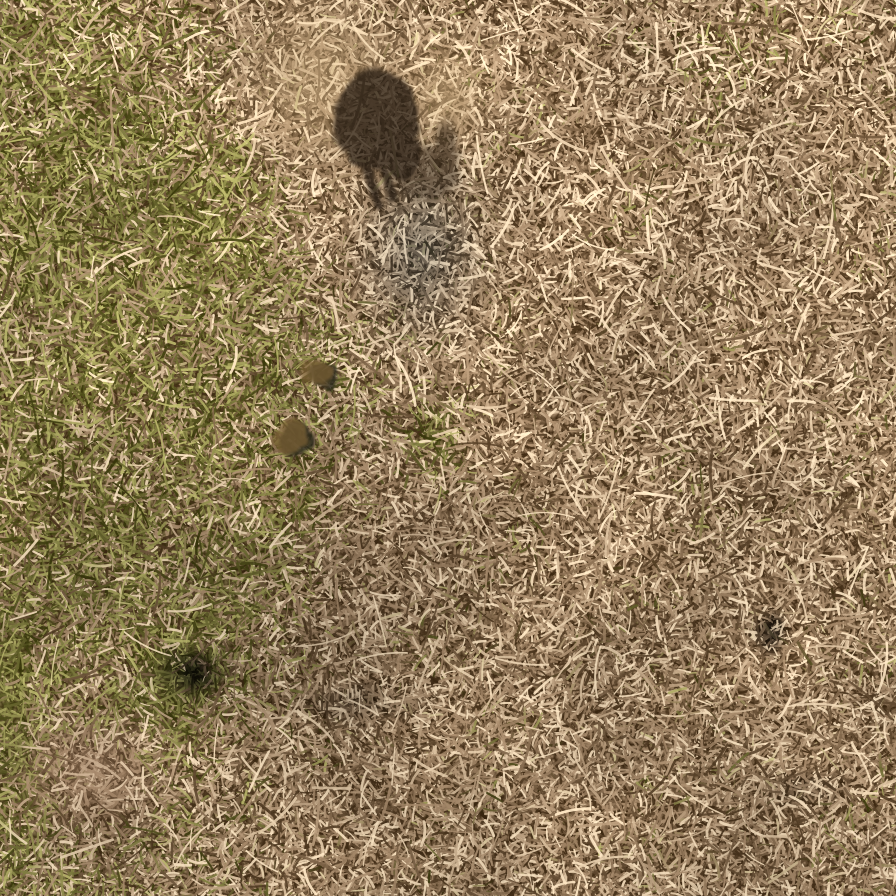
Give the GLSL for this texture, as a three.js fragment shader.

```glsl
varying vec2 vUv;

vec4 hash(vec2 p) {
  vec4 q = fract(p.xyxy * vec4(0.1031, 0.1030, 0.0973, 0.1099));
  q += dot(q, q.wzxy + 33.33);
  return fract((q.xxyz + q.yzzw) * q.zywx);
}

// Soft patch around a centre
float blotch(vec2 p, vec2 centre, vec2 radius) {
  vec2 d = (p - centre) / radius;
  return exp(-dot(d, d));
}

// Approximate signed distance to an ellipse
float ellipse(vec2 p, vec2 centre, vec2 radius) {
  return (length((p - centre) / radius) - 1.0) * min(radius.x, radius.y);
}

float segment(vec2 p, vec2 a, vec2 b) {
  vec2 d = b - a;
  return length(p - a - d * clamp(dot(p - a, d) / dot(d, d), 0.0, 1.0));
}

float waves(vec2 p) {
  float sum = 0.0, amp = 0.55;
  for (int i = 0; i < 3; i++) {
    sum += amp * sin(p.x + 1.4 * sin(p.y));
    p = mat2(1.5, 1.1, -1.1, 1.5) * p + 2.7;
    amp *= 0.6;
  }
  return sum;
}

// Distance to the nearest scattered point of four cells
float cellular(vec2 p) {
  vec2 cell = floor(p - 0.5);
  float nearest = 1.0;
  for (int i = 0; i < 4; i++) {
    vec2 id = cell + vec2(mod(float(i), 2.0), floor(float(i) * 0.5));
    nearest = min(nearest, length(id + 0.2 + 0.6 * hash(id).xy - p));
  }
  return nearest;
}

// Share of living grass at a place
float greenness(vec2 p) {
  float edge = 0.34 + 0.08 * sin(p.y * 6.0 - 1.6) + 0.04 * waves(p * 14.0);
  float g = (0.36 + 0.2 * smoothstep(0.1, 0.4, p.y)) * (1.0 - smoothstep(edge - 0.18, edge + 0.1, p.x));
  g += 0.2 * blotch(p, vec2(0.16, 0.75), vec2(0.15, 0.13));
  g += 0.5 * blotch(p, vec2(0.20, 0.23), vec2(0.05, 0.07));
  g += 0.5 * blotch(p, vec2(0.01, 0.18), vec2(0.04, 0.12));
  g += 0.5 * blotch(p, vec2(0.49, 0.52), vec2(0.03, 0.04));
  g += 0.2 * blotch(p, vec2(0.83, 0.95), vec2(0.07, 0.06));
  g -= 0.5 * blotch(p, vec2(0.10, 0.14), vec2(0.07, 0.06));
  g -= 0.5 * blotch(p, vec2(0.32, 0.92), vec2(0.06, 0.10));
  return clamp(g + 0.1 * waves(p * 27.0), 0.0, 1.0);
}

vec3 straw(float tone) {
  vec3 c = mix(vec3(0.27, 0.20, 0.09), vec3(0.63, 0.53, 0.39), smoothstep(0.0, 0.5, tone));
  return mix(c, vec3(0.90, 0.82, 0.67), smoothstep(0.5, 1.0, tone));
}

vec3 leaf(float tone) {
  return mix(vec3(0.26, 0.25, 0.07), vec3(0.70, 0.68, 0.40), tone);
}

// One scattered layer of curved blades, painted over the colour
vec3 blades(vec3 col, vec2 p, float green, float layer) {
  float scale = mix(105.0, 20.0, layer * layer), turn = layer * 5.0;
  vec2 q = mat2(cos(turn), sin(turn), -sin(turn), cos(turn)) * p * scale + 150.0 + layer * 91.0;
  vec2 cell = floor(q - 0.5);
  for (int i = 0; i < 4; i++) {
    vec2 id = cell + vec2(mod(float(i), 2.0), floor(float(i) * 0.5));
    vec4 h = hash(id), k = hash(id + 37.3);
    vec2 d = q - id - 0.25 - 0.5 * h.xy;
    vec2 dir = vec2(cos(6.283 * h.z), sin(6.283 * h.z));
    float along = dot(d, dir);
    float across = dot(d, vec2(-dir.y, dir.x)) + (k.x - 0.5) * 0.6 * along * along;
    float dist = length(vec2(max(abs(along) - 0.35 - 0.3 * k.y, 0.0), across)) / scale;
    float width = 0.0006 + 0.0009 * k.z;
    float cover = 1.0 - smoothstep(width - 0.0006, width + 0.0008, dist);
    vec3 c = mix(straw(h.w * 0.9 + layer * 0.15), leaf(h.w), smoothstep(k.w - 0.06, k.w + 0.06, green));
    col = mix(col, c, cover * 0.88);
  }
  return col;
}

// Flat stone with a dark rim on its right
vec3 stone(vec3 col, vec2 p, vec2 centre, float size) {
  float rim = ellipse(p, centre + vec2(0.4, -0.15) * size, size * vec2(0.9, 0.8));
  col = mix(col, vec3(0.17, 0.16, 0.11), 0.85 - 0.85 * smoothstep(-0.004, 0.003, rim));
  float face = ellipse(p, centre, size * vec2(0.95, 0.8));
  return mix(col, vec3(0.46, 0.37, 0.22) + 0.1 * (col - 0.4), 0.85 - 0.85 * smoothstep(-0.004, 0.003, face));
}

void main() {
  vec2 p = vUv;
  vec2 rough = p + 0.005 * vec2(waves(p * 80.0), waves(p * 80.0 + 9.0));
  float green = greenness(p);

  // Soil and matted litter
  float litter = 1.0 - cellular(rough * 150.0);
  vec3 col = mix(straw(0.45 * litter - 0.05), leaf(0.5 * litter - 0.1), green * 0.7);
  for (int i = 0; i < 8; i++) col = blades(col, p, green, float(i) / 7.0);
  col = vec3(0.59, 0.51, 0.37) + 1.28 * (col - vec3(0.555, 0.485, 0.335));

  // Broad light, pale trampled ground and dark hollows
  col *= 1.0 + 0.06 * waves(p * 17.0 + 4.0) + 0.12 * (p.y - 0.45);
  col *= 1.0 - 0.14 * blotch(p, vec2(0.32, 0.32), vec2(0.22, 0.15));
  float pale = blotch(p, vec2(0.36, 0.91), vec2(0.08)) + blotch(p, vec2(0.50, 0.89), vec2(0.04, 0.05));
  col = mix(col, vec3(0.80, 0.68, 0.50), 0.45 * min(pale, 1.0));
  col = mix(col, vec3(0.66, 0.52, 0.42), 0.3 * blotch(p, vec2(0.10, 0.14), vec2(0.07, 0.05)));
  float hollow = blotch(rough, vec2(0.215, 0.25), vec2(0.03, 0.022)) + blotch(rough, vec2(0.86, 0.295), vec2(0.015, 0.02));
  hollow += 0.4 * blotch(rough, vec2(0.40, 0.215), vec2(0.06, 0.02)) + 0.3 * blotch(rough, vec2(0.90, 0.12), vec2(0.04, 0.02));
  col *= 1.0 - min(hollow, 1.0) * clamp(1.15 - col.r, 0.2, 0.85);
  float ashen = blotch(rough, vec2(0.47, 0.72), vec2(0.055, 0.08));
  col = mix(col, dot(col, vec3(0.33)) * vec3(0.90, 0.84, 0.74), 0.75 * ashen);
  col = stone(col, rough, vec2(0.353, 0.583), 0.019);
  col = stone(col, rough, vec2(0.324, 0.513), 0.022);

  // Cast shadow: round crown, two stems and a fainter side lobe
  vec2 s = mix(p, rough, 0.5);
  float crown = min(ellipse(s, vec2(0.421, 0.866), vec2(0.046, 0.057)), ellipse(s, vec2(0.390, 0.862), vec2(0.019, 0.033)));
  crown = min(crown, ellipse(s, vec2(0.448, 0.825), vec2(0.022, 0.028)));
  crown = min(crown, segment(s, vec2(0.407, 0.82), vec2(0.423, 0.772)) - 0.005);
  crown = min(crown, segment(s, vec2(0.425, 0.82), vec2(0.438, 0.78)) - 0.005);
  float lobe = min(ellipse(s, vec2(0.474, 0.806), vec2(0.038, 0.032)), ellipse(s, vec2(0.499, 0.835), vec2(0.014, 0.028)));
  float dark = 1.0 - smoothstep(-0.004, 0.004, crown);
  float shade = max(dark, 0.65 - 0.65 * smoothstep(-0.007, 0.006, lobe));
  col = mix(col, vec3(0.65, 0.53, 0.37), 0.35 * shade);
  col *= mix(vec3(1.0), vec3(0.41, 0.39, 0.38), shade);

  gl_FragColor = vec4(clamp(col, 0.0, 1.0), 1.0);
}
```
